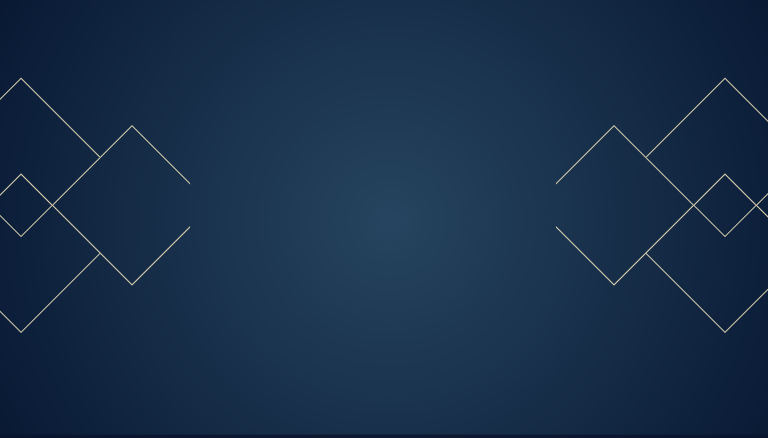
Give the GLSL for this background, as a Shadertoy shader.

```glsl
const vec3 GLOW_BLUE = vec3(0.150, 0.268, 0.375);
const vec3 EDGE_NAVY = vec3(0.033, 0.098, 0.203);
const vec3 STRIP_NAVY = vec3(0.035, 0.075, 0.170);
const vec3 PALE_GOLD = vec3(0.88, 0.84, 0.70);

// Signed distance to a square standing on its corner
float diamond(vec2 p, float radius) {
    return (abs(p.x) + abs(p.y) - radius) * 0.70711;
}

// Coverage of a thin line along the zero contour of a distance
float outline(float dist, float width, float pixel) {
    float halfWidth = 0.5 * width;
    float coverage = clamp((halfWidth - abs(dist)) / pixel + 0.5, 0.0, 1.0);
    return coverage * min(1.0, width / pixel);
}

// Smooth mask that is one where the value is positive
float positive(float value, float pixel) {
    return clamp(value / pixel + 0.5, 0.0, 1.0);
}

vec3 radialGlow(vec2 p, vec2 center, float reach) {
    float t = clamp(length(p - center) / reach, 0.0, 1.0);
    return mix(GLOW_BLUE, EDGE_NAVY, t);
}

// Linked diamonds, mirrored around the axis and around each cluster
float diamondChain(vec2 p, vec2 axis, float width, float pixel) {
    const float clusterOffset = 0.4583;
    const float linkOffset = 0.1445;
    const float linkCut = 0.2201;
    vec2 q = p - axis;
    q.x = abs(abs(q.x) - clusterOffset);

    float linkDist = diamond(q - vec2(linkOffset, 0.0), 0.1036);
    float link = outline(linkDist, width, pixel) * positive(linkCut - q.x, pixel);
    float large = outline(diamond(q, 0.1654), width, pixel) * positive(linkDist, pixel);
    float small = outline(diamond(q, 0.0406), width, pixel);
    return max(link, max(large, small));
}

void mainImage(out vec4 fragColor, in vec2 fragCoord) {
    float pixel = 1.0 / iResolution.x;
    vec2 p = fragCoord * pixel;

    // Background glow and the dark strip at the bottom
    vec3 color = radialGlow(p, vec2(0.508, 0.283), 0.58);
    color = mix(color, STRIP_NAVY, 0.8 * positive(0.0045 - p.y, pixel));

    // Line work
    float lines = diamondChain(p, vec2(0.4857, 0.3030), 0.0013, pixel);
    color = mix(color, PALE_GOLD, lines);

    fragColor = vec4(color, 1.0);
}
```
